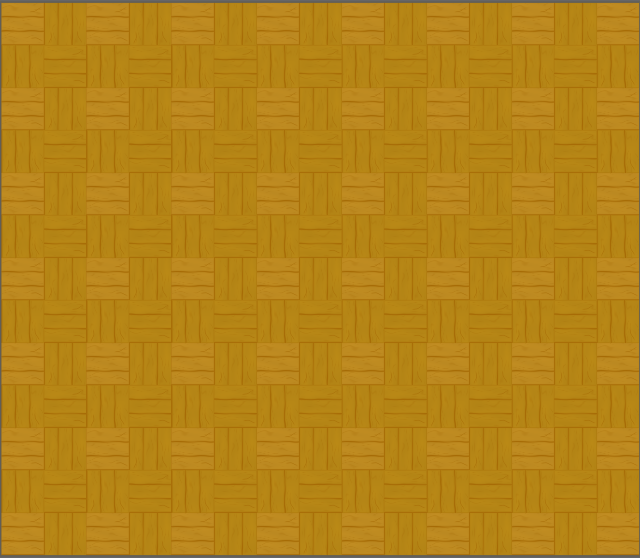
Give the GLSL for this texture, as a Shadertoy shader.

```glsl
// Parquet floor: a 15 x 13 checker of square wood blocks, each of three planks,
// laid across and upright in turn inside a thin grey frame.
// Seams are wobbling distance lines; grain is contours of stretched gradient noise.

const vec2 TILES = vec2(15.0, 13.0);
const vec2 FRAME_LOW = vec2(0.0022, 0.0050);    // left, top
const vec2 FRAME_HIGH = vec2(0.0012, 0.0050);   // right, bottom
const float PLANKS = 3.0;
const float SEAM_HALF_WIDTH = 0.016;            // widths in tile units
const float SEAM_HALO = 0.055;
const float EDGE_HALF_WIDTH = 0.012;
const float GRAIN_LINES = 10.0;
const float GRAIN_HALF_WIDTH = 0.008;
const float GRAIN_STRENGTH = 0.30;
const float CURL_STRENGTH = 0.60;

const vec3 WOOD = vec3(0.712, 0.525, 0.085);
const vec3 LIGHT_WOOD = vec3(0.742, 0.542, 0.130);
const vec3 SEAM = vec3(0.655, 0.425, 0.025);
const vec3 FRAME_OUTER = vec3(0.40);
const vec3 FRAME_INNER = vec3(0.38, 0.37, 0.34);

vec2 randomGradient(vec2 cell) {
    vec3 h = fract(cell.xyx * vec3(0.1031, 0.1030, 0.0973));
    h += dot(h, h.yzx + 33.33);
    float angle = 6.2832 * fract((h.x + h.y) * h.z);
    return vec2(cos(angle), sin(angle));
}

float gradientNoise(vec2 p) {
    vec2 i = floor(p), f = fract(p);
    vec2 w = f * f * f * (f * (f * 6.0 - 15.0) + 10.0);
    vec2 e = vec2(1.0, 0.0);
    float a = dot(randomGradient(i), f);
    float b = dot(randomGradient(i + e), f - e);
    float c = dot(randomGradient(i + e.yx), f - e.yx);
    float d = dot(randomGradient(i + e.xx), f - e.xx);
    return mix(mix(a, b, w.x), mix(c, d, w.x), w.y);
}

// Coverage of a line, softened over one pixel
float stroke(float dist, float halfWidth, float pixel) {
    return 1.0 - smoothstep(halfWidth - 0.6 * pixel, halfWidth + 0.6 * pixel, abs(dist))
         * 1.0;
}

// Short bent crack near the end of a plank
float curl(vec2 p, vec2 center, float bend, float pixel) {
    vec2 d = p - center;
    float path = bend * smoothstep(-0.04, 0.14, d.x) - 0.12 * d.x;
    float extent = 1.0 - smoothstep(0.09, 0.16, abs(d.x));
    return stroke(d.y - path, 0.010, pixel) * extent;
}

// Darkness of seams, cracks and grain; planks run along p.x, y points down
float plankMarks(vec2 p, float seed, float pixel) {
    float wobble = 0.018 * gradientNoise(vec2(p.x * 4.0, seed + 0.5));
    float row = clamp(floor(p.y * PLANKS + 0.5), 1.0, PLANKS - 1.0);
    float seamDist = p.y - row / PLANKS + wobble;
    float wear = 0.85 + 0.5 * gradientNoise(vec2(p.x * 3.0, row * 5.3 + seed));
    float marks = stroke(seamDist, SEAM_HALF_WIDTH, pixel) * wear;
    marks = max(marks, 0.28 * (1.0 - smoothstep(0.0, SEAM_HALO, abs(seamDist))));

    // Heavy closing edge of the last plank
    float edgeDist = 1.0 - p.y;
    marks = max(marks, 0.9 * stroke(edgeDist, 2.0 * EDGE_HALF_WIDTH, pixel));
    marks = max(marks, 0.3 * (1.0 - smoothstep(0.0, SEAM_HALO, edgeDist)));

    // Broken, wavy grain
    vec2 q = vec2(p.x * 2.6, p.y * 6.0) + seed * 7.1;
    float contour = p.y * GRAIN_LINES + 1.7 * gradientNoise(q);
    float grainDist = (fract(contour) - 0.5) / GRAIN_LINES;
    float streak = smoothstep(-0.15, 0.25, gradientNoise(q * vec2(1.3, 1.0) + 19.7));
    marks = max(marks, GRAIN_STRENGTH * streak * stroke(grainDist, GRAIN_HALF_WIDTH, pixel));

    float cracks = max(curl(p, vec2(0.80, 0.20), -0.07, pixel),
                       curl(p, vec2(0.83, 0.82), 0.08, pixel));
    return max(marks, CURL_STRENGTH * cracks);
}

void mainImage(out vec4 fragColor, in vec2 fragCoord) {
    vec2 uv = fragCoord / iResolution.xy;
    uv.y = 1.0 - uv.y;
    vec2 grid = (uv - FRAME_LOW) / (1.0 - FRAME_LOW - FRAME_HIGH) * TILES;
    float pixel = TILES.y / iResolution.y;

    // Four kinds of block repeat; unequal parity turns the block upright
    vec2 cell = clamp(floor(grid), vec2(0.0), TILES - 1.0);
    vec2 local = grid - cell;
    vec2 kind = mod(cell, 2.0);
    bool upright = kind.x != kind.y;
    vec2 plank = upright ? vec2(local.y, 1.0 - local.x) : local;
    float seed = kind.x + 2.0 * kind.y;

    vec3 color = kind.x + kind.y < 0.5 ? LIGHT_WOOD : WOOD;
    color *= 1.0 + 0.035 * gradientNoise(plank * vec2(2.0, 7.0) + seed * 3.7);
    float marks = plankMarks(plank, seed, pixel);
    vec2 border = min(local, 1.0 - local);
    marks = max(marks, 0.35 * stroke(min(border.x, border.y), EDGE_HALF_WIDTH, pixel));
    color = mix(color, SEAM, clamp(marks, 0.0, 1.0));

    // Frame, darker toward the wood
    vec2 outside = max(-grid, grid - TILES);
    float frameDist = max(outside.x, outside.y);
    vec3 frame = mix(FRAME_INNER, FRAME_OUTER, smoothstep(0.02, 0.05, frameDist));
    color = mix(color, frame, smoothstep(-0.5 * pixel, 0.5 * pixel, frameDist));
    fragColor = vec4(color, 1.0);
}
```
